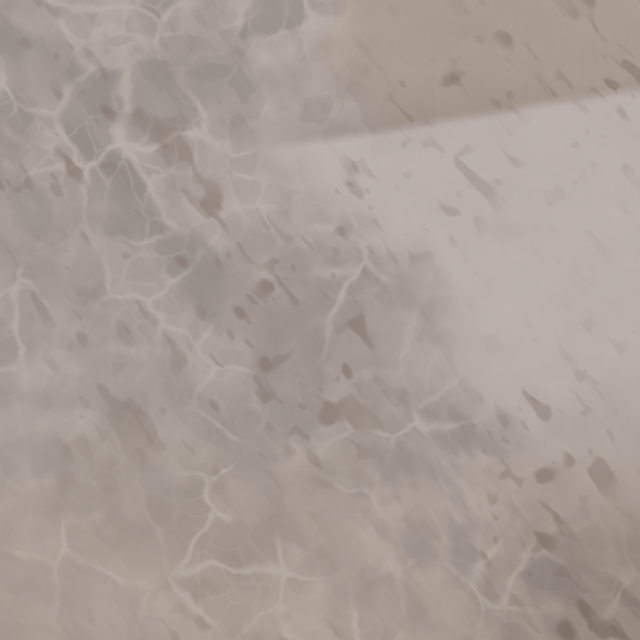
Give the GLSL for this texture, as a three.js fragment shader.

```glsl
varying vec2 vUv;

const vec3 STONE = vec3(0.668, 0.626, 0.598);
const vec3 PALE = vec3(0.745, 0.705, 0.680);
const vec3 TAN = vec3(0.665, 0.605, 0.560);
const vec3 GREY = vec3(0.585, 0.545, 0.525);
const vec3 FLECK = vec3(0.520, 0.470, 0.435);
const vec3 VEIN = vec3(0.725, 0.685, 0.655);

const float LARGE_CELLS = 9.0;
const float SMALL_CELLS = 21.0;
const float WARP = 0.07;
const float GRAIN_ANGLE = -0.9;
const vec2 FLECK_SCALE = vec2(24.0, 46.0);
const vec2 SHARD_SCALE = vec2(8.0, 17.0);
const float SLAB_HEIGHT = 0.780;
const float SLAB_SLOPE = 0.165;

float hash(vec2 p) {
  return fract(sin(dot(p, vec2(127.1, 311.7))) * 43758.5453);
}

vec2 hash2(vec2 p) {
  return vec2(hash(p), hash(p + 37.2));
}

float noise(vec2 p) {
  vec2 i = floor(p);
  vec2 f = fract(p);
  f = f * f * (3.0 - 2.0 * f);
  float low = mix(hash(i), hash(i + vec2(1.0, 0.0)), f.x);
  float high = mix(hash(i + vec2(0.0, 1.0)), hash(i + 1.0), f.x);
  return mix(low, high, f.y);
}

float fbm(vec2 p) {
  float sum = 0.0;
  float gain = 0.53;
  for (int i = 0; i < 4; i++) {
    sum += gain * noise(p);
    p = mat2(1.6, 1.2, -1.2, 1.6) * p + 11.3;
    gain *= 0.5;
  }
  return sum;
}

// x: gap to the neighbouring cell, y: random value of the cell
vec2 cells(vec2 p) {
  vec2 base = floor(p);
  float nearest = 9.0;
  float second = 9.0;
  float id = 0.0;
  for (int y = -1; y <= 1; y++) {
    for (int x = -1; x <= 1; x++) {
      vec2 cell = base + vec2(float(x), float(y));
      float d = length(cell + hash2(cell) - p);
      if (d < nearest) {
        second = nearest;
        nearest = d;
        id = hash(cell + 5.7);
      } else {
        second = min(second, d);
      }
    }
  }
  return vec2(second - nearest, id);
}

float blob(vec2 p, vec2 center, vec2 radius) {
  vec2 q = (p - center) / radius;
  return exp(-dot(q, q));
}

void main() {
  vec2 p = vUv;
  vec2 bend = vec2(fbm(p * 5.0), fbm(p * 5.0 + 19.0)) - 0.5;
  vec2 fine = vec2(fbm(p * 18.0 + 3.0), fbm(p * 18.0 + 41.0)) - 0.5;
  vec2 q = p + WARP * bend + 0.035 * fine;
  float c = cos(GRAIN_ANGLE);
  float s = sin(GRAIN_ANGLE);
  vec2 grain = mat2(c, -s, s, c) * (p + 0.5 * WARP * bend + 0.02 * fine);

  // Pale slab: crisp upper edge, ragged lower left side
  float rise = p.y - SLAB_HEIGHT - SLAB_SLOPE * (p.x - 0.49) - 0.012 * bend.x;
  float side = p.x - 0.43 - 0.85 * (0.74 - p.y) + 0.25 * bend.y;
  float above = smoothstep(-0.012, 0.012, rise);
  float right = smoothstep(-0.04, 0.09, side);
  float slab = (1.0 - above) * right;
  float tanArea = above * smoothstep(0.48, 0.60, p.x + 0.3 * bend.x);

  // Zones of broken stone
  float broken = blob(p, vec2(0.31, 0.83), vec2(0.24, 0.20));
  float band = blob(p, vec2(0.45 + 1.1 * (0.48 - p.y), p.y), vec2(0.25, 1.0));
  float corner = blob(p, vec2(1.02, 0.04), vec2(0.22, 0.20));
  float open = 1.0 - 0.85 * max(slab, tanArea);

  // Broad tone
  vec3 color = STONE + 0.13 * (fbm(p * 4.0 + 7.0) - 0.5);
  color += 0.10 * (fbm(p * 24.0) - 0.5);
  color = mix(color, TAN, 0.45 * smoothstep(0.45, 0.0, p.y));
  color = mix(color, TAN, 0.75 * tanArea);
  color = mix(color, PALE, 0.85 * slab * smoothstep(0.05, 0.60, p.y));

  // Grey fragments
  vec2 large = cells(q * LARGE_CELLS);
  vec2 small = cells(q * SMALL_CELLS + 4.0);
  float fragment = smoothstep(0.35, 0.85, large.y) * smoothstep(0.03, 0.20, large.x);
  fragment += 0.5 * smoothstep(0.5, 0.9, small.y) * smoothstep(0.03, 0.25, small.x);
  color = mix(color, GREY, clamp(fragment * open * (0.22 + 0.6 * broken), 0.0, 0.85));

  // Slanted shards
  float shard = smoothstep(0.52, 0.72, fbm(grain * SHARD_SCALE + 2.0));
  color = mix(color, GREY, shard * open * (0.2 + 0.55 * band));

  // Pale veins, broken along their length
  float veinLarge = 1.0 - smoothstep(0.0, 0.12, large.x);
  float veinSmall = 1.0 - smoothstep(0.0, 0.16, small.x);
  float veinFade = smoothstep(0.38, 0.65, fbm(p * 9.0 + 23.0));
  float vein = (0.65 * veinLarge + 0.4 * veinSmall * (0.4 + broken)) * veinFade;
  color = mix(color, VEIN, clamp(vein * open, 0.0, 0.8));

  // Small dark flecks in loose groups
  float group = smoothstep(0.40, 0.65, fbm(p * 6.0 + 31.0));
  float fleck = smoothstep(0.70, 0.90, noise(grain * FLECK_SCALE));
  fleck += 0.6 * smoothstep(0.76, 0.93, noise(grain * FLECK_SCALE * 1.7 + 8.0));
  float fleckAmount = (0.22 + 0.35 * band + 0.2 * tanArea) * (0.25 + group);
  color = mix(color, FLECK, clamp(fleck * fleckAmount, 0.0, 0.65));

  // Slab edge shadow and dark corner
  float shadow = above * exp(-max(rise, 0.0) / 0.035) * right;
  color -= 0.035 * shadow;
  color -= vec3(0.085, 0.09, 0.095) * corner;

  gl_FragColor = vec4(color, 1.0);
}
```
